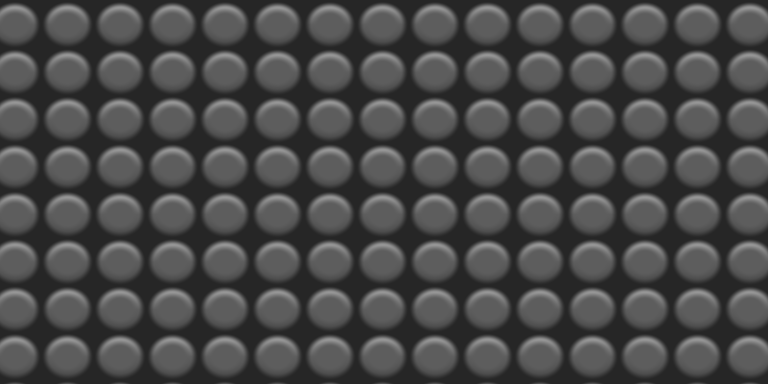
Give the GLSL for this pattern, as a WebGL 2 fragment shader.

```glsl
#version 300 es
precision highp float;

uniform vec2 u_resolution;
out vec4 fragColor;

// Layout, in units of the canvas height
const vec2 PITCH = vec2(0.1367, 0.1235);
const vec2 FIRST_CENTER = vec2(0.0393, 0.0708);

// Stud profile, in units of the cell
const float FACE_RADIUS = 0.345;
const float OUTER_RADIUS = 0.495;
const float BEVEL_START = 0.22;
const float BEVEL_END = 0.40;

// Grey levels
const float BASE_GREY = 0.149;
const float FACE_GREY = 0.365;
const float HIGHLIGHT = 0.27;
const float SHADE = 0.07;

float studGrey(vec2 p) {
    float radius = length(p);
    float facingUp = p.y / max(radius, 1e-4);

    // Bevel lit from above and slightly darkened below
    float bevel = smoothstep(BEVEL_START, BEVEL_END, radius);
    float light = HIGHLIGHT * max(facingUp, 0.0) - SHADE * max(-facingUp, 0.0);

    // Soft falloff into the base
    float coverage = 1.0 - smoothstep(FACE_RADIUS, OUTER_RADIUS, radius);
    return mix(BASE_GREY, FACE_GREY + light * bevel, coverage);
}

void main() {
    vec2 uv = gl_FragCoord.xy / u_resolution.y;

    // Cell coordinates centred on each stud
    vec2 cell = fract((uv - FIRST_CENTER) / PITCH + 0.5) - 0.5;
    fragColor = vec4(vec3(studGrey(cell)), 1.0);
}
```
